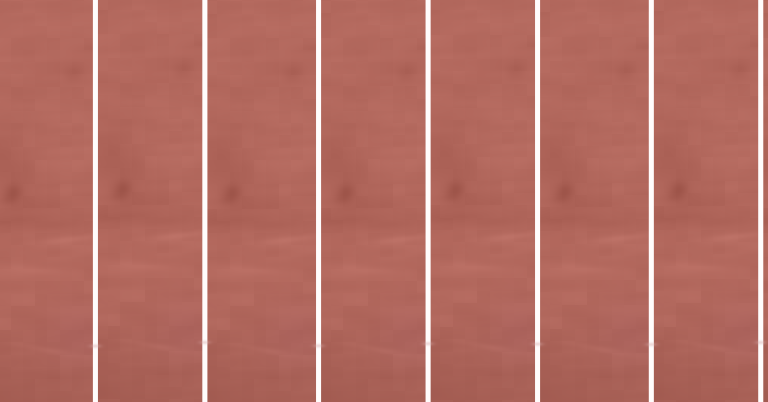
Write a Shadertoy shader that draws this pattern.

```glsl
// Weathered terracotta panels divided by thin white vertical lines.

float hash(vec2 p) {
    return fract(sin(dot(p, vec2(127.1, 311.7))) * 43758.5453);
}

float noise(vec2 p) {
    vec2 i = floor(p), f = fract(p);
    f = f * f * (3.0 - 2.0 * f);
    return mix(mix(hash(i), hash(i + vec2(1, 0)), f.x),
               mix(hash(i + vec2(0, 1)), hash(i + vec2(1, 1)), f.x), f.y);
}

// Soft elliptical blot, 1 at its centre
float blot(vec2 p, vec2 centre, vec2 radius) {
    vec2 d = (p - centre) / radius;
    return exp(-dot(d, d));
}

// Dividers are evenly spaced, with a slight sway every three panels
float dividerX(float i) {
    return 0.1242 + 0.1444 * i - 0.0021 * sin(2.0944 * i);
}

// q.x runs across one panel, q.y up the canvas, both 0 to 1
vec3 panelColor(vec2 q) {
    vec3 col = mix(vec3(0.655, 0.375, 0.335), vec3(0.70, 0.408, 0.365), smoothstep(0.0, 0.32, q.y));

    // Broad tonal bands and shaded left side
    float tone = -0.026 * blot(q, vec2(0.55, 0.47), vec2(0.9, 0.05));
    tone -= 0.022 * blot(q, vec2(0.2, 0.59), vec2(0.24, 0.12));
    tone += 0.012 * blot(q, vec2(0.75, 0.62), vec2(0.3, 0.14));

    // Horizontal grain, drifting diagonally
    tone += 0.022 * (noise(vec2(q.x * 1.8, q.y * 24.0 + q.x * 0.8)) - 0.5);
    tone += 0.014 * (noise(vec2(q.x * 3.0 + 7.0, q.y * 60.0 - q.x)) - 0.5);

    // Faint square patches
    vec2 cell = floor(q * vec2(9.0, 33.0));
    tone += 0.012 * (hash(cell) - 0.5);
    tone += 0.012 * (hash(floor(cell / 2.0) + 40.0) - 0.5);

    // Two dark stains
    tone -= 0.055 * blot(q, vec2(0.25, 0.525), vec2(0.075, 0.021));
    tone -= 0.025 * blot(q, vec2(0.20, 0.507), vec2(0.07, 0.015));
    tone -= 0.035 * blot(q, vec2(0.79, 0.82), vec2(0.10, 0.022));

    // Pale slanted scuffs
    tone += 0.030 * blot(q, vec2(0.78, 0.385 + 0.03 * q.x), vec2(0.28, 0.008));
    tone += 0.018 * blot(q, vec2(0.45, 0.34 - 0.02 * q.x), vec2(0.35, 0.010));
    tone += 0.022 * blot(q, vec2(0.55, 0.16 - 0.05 * q.x), vec2(0.30, 0.008));

    // Cooler tint near the foot
    col.b += 0.015 * blot(q, vec2(0.85, 0.17), vec2(0.3, 0.08));
    return col + tone * vec3(1.0, 0.95, 0.95);
}

void mainImage(out vec4 fragColor, in vec2 fragCoord) {
    vec2 uv = fragCoord / iResolution.xy;
    float pixel = 1.0 / iResolution.x;

    // Panel between its left and right dividers
    float i = floor((uv.x - 0.1242) / 0.1444);
    i += step(dividerX(i + 1.0), uv.x) - step(uv.x, dividerX(i));
    float left = uv.x - dividerX(i);
    float right = uv.x - dividerX(i + 1.0);

    // Each panel slips a little vertically
    float slip = 0.014 * (hash(vec2(i, 3.0)) - 0.5);
    vec3 col = panelColor(vec2(left / 0.1444, uv.y + slip));

    // White divider with a small rosy nick
    float offset = left < -right ? left : right;
    float lineIndex = left < -right ? i : i + 1.0;
    float line = 1.0 - smoothstep(-0.6, 0.6, (abs(offset) - 0.0033) / pixel);
    col = mix(col, vec3(1.0, 0.99, 0.99), line);
    float nickY = 0.148 + 0.02 * (hash(vec2(lineIndex, 9.0)) - 0.5);
    float nick = blot(vec2(offset, uv.y), vec2(0.0, nickY), vec2(0.007, 0.005));
    col = mix(col, vec3(0.86, 0.69, 0.69), 0.45 * nick);

    fragColor = vec4(col, 1.0);
}
```
